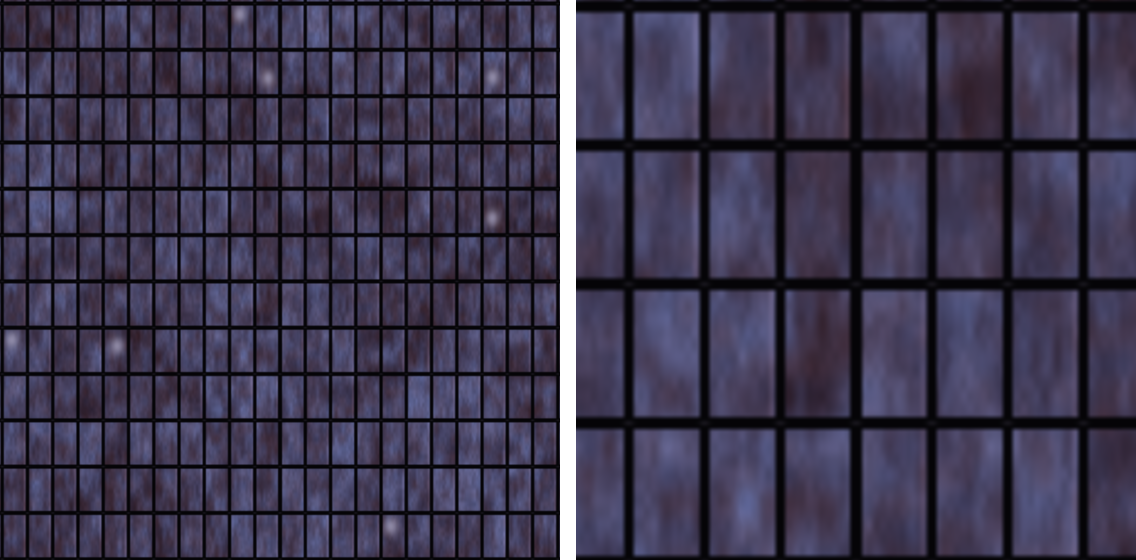
Left: the whole. Right: its middle third, enlarged.
A Shadertoy shader for this texture:

```glsl
// A grid of tall, dusky violet glass panes behind soft black bars.
// Each pane takes a hashed tint; layered value noise adds regional drift,
// cloudy reflections and vertical streaks, and a few panes catch a glint.

#define GRID vec2(22.0, 12.0)
#define ORIGIN vec2(0.0040, 0.0013)
#define PITCH vec2(0.0451, 0.0827)
#define BAR_HALF vec2(0.0029, 0.0036)
#define BAR_SOFT 0.0021
#define TINT_SPREAD 0.30
#define CLOUD_SPREAD 0.60
#define STREAK_SPREAD 0.34
#define GLINT_CHANCE 0.014

const vec3 MAROON = vec3(0.190, 0.125, 0.175);
const vec3 VIOLET = vec3(0.268, 0.240, 0.352);
const vec3 BLUE   = vec3(0.365, 0.375, 0.545);
const vec3 PALE   = vec3(0.600, 0.580, 0.690);
const vec3 BAR    = vec3(0.018, 0.016, 0.026);

// Integer hash of a lattice point, returned in 0..1
float hash(vec2 p, uint seed) {
    uvec2 q = uvec2(ivec2(p) + 4096);
    uint h = q.x * 1597334677u ^ q.y * 3812015801u ^ seed * 668265263u;
    h = (h ^ (h >> 15)) * 2246822519u;
    h = (h ^ (h >> 13)) * 3266489917u;
    return float((h ^ (h >> 16)) & 65535u) / 65535.0;
}

// Smooth value noise
float noise(vec2 p, uint seed) {
    vec2 i = floor(p), f = fract(p);
    f = f * f * (3.0 - 2.0 * f);
    float low = mix(hash(i, seed), hash(i + vec2(1, 0), seed), f.x);
    float high = mix(hash(i + vec2(0, 1), seed), hash(i + vec2(1, 1), seed), f.x);
    return mix(low, high, f.y);
}

// Three-stop ramp from warm shadow to cool reflection
vec3 glassColor(float tone) {
    vec3 shade = mix(MAROON, VIOLET, clamp(tone * 2.0, 0.0, 1.0));
    return mix(shade, BLUE, clamp(tone * 2.0 - 1.0, 0.0, 1.0));
}

vec3 paneColor(vec2 uv, vec2 cell, vec2 local) {
    // Tone: pane tint, broad drift, cloudy patches and fine streaks
    float tone = 0.51;
    tone += TINT_SPREAD * (hash(cell, 1u) - 0.5);
    tone += 0.30 * (noise(uv * 5.0, 2u) - 0.5);
    tone += CLOUD_SPREAD * (noise(uv * vec2(46.0, 30.0), 3u) - 0.5);
    tone += STREAK_SPREAD * (noise(uv * vec2(150.0, 42.0), 4u) - 0.5);
    tone += 0.12 * (local.y - 0.5);
    vec3 color = glassColor(tone);

    // Warm and cool blotches plus faint grain
    float hue = noise(uv * vec2(85.0, 60.0), 5u) - 0.5;
    color += hue * vec3(0.035, -0.008, -0.045);
    color *= 0.93 + 0.14 * noise(uv * vec2(250.0, 130.0), 6u);

    // Thin lit edge on some panes
    float edge = exp(-pow((local.x - 0.88) / 0.045, 2.0));
    color += edge * step(0.62, hash(cell, 7u)) * vec3(0.065, 0.05, 0.055);

    // Rare pale glint, placed differently in each pane
    vec2 center = vec2(0.35 + 0.3 * hash(cell, 8u), 0.3 + 0.5 * hash(cell, 9u));
    vec2 offset = (local - center) / vec2(0.27, 0.19);
    float glint = exp(-dot(offset, offset)) * step(hash(cell, 10u), GLINT_CHANCE);
    return mix(color, PALE, 0.85 * glint);
}

void mainImage(out vec4 fragColor, in vec2 fragCoord) {
    vec2 uv = fragCoord / iResolution.xy;
    vec2 gridPos = (uv - ORIGIN) / PITCH;
    vec2 cell = floor(gridPos);
    vec2 local = fract(gridPos);
    vec3 color = paneColor(uv, cell, local);

    // Distance to the nearest bar on each axis; the central upright is heavier
    vec2 nearest = floor(gridPos + 0.5);
    vec2 dist = abs(gridPos - nearest) * PITCH;
    vec2 halfWidth = BAR_HALF;
    halfWidth.x += 0.0007 * step(abs(nearest.x - 0.5 * GRID.x), 0.5);

    // Soft bars with a faint grey sheen at their crossings
    vec2 soft = max(vec2(BAR_SOFT), 1.0 / iResolution.xy);
    vec2 clear = smoothstep(halfWidth - soft, halfWidth + soft, dist);
    vec2 joint = dist / vec2(0.0032, 0.0018);
    vec3 bar = BAR + vec3(0.065, 0.06, 0.075) * exp(-dot(joint, joint));
    color = mix(bar, color, clear.x * clear.y);

    fragColor = vec4(clamp(color, 0.0, 1.0), 1.0);
}
```
